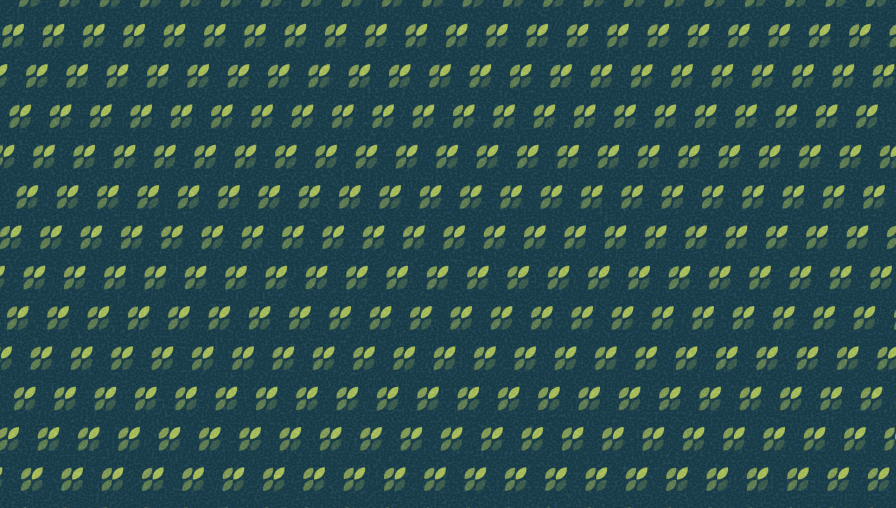
This pattern is drawn by a WebGL 2 fragment shader. Its source:

```glsl
#version 300 es
precision highp float;
// Rows of four-leaf sprigs on dark teal cloth, each row shifted sideways.
// Leaves are slanted vesica shapes placed by turning around the sprig centre,
// fading step by step; fine cellular grain covers everything.

uniform vec2 u_resolution;
out vec4 fragColor;

const vec3 CLOTH = vec3(0.11, 0.25, 0.30);
const vec3 LEAF = vec3(0.66, 0.74, 0.36);
const float CELL = 0.045;              // repeat size, in canvas widths
const vec2 ORIGIN = vec2(0.785, 0.71); // first sprig centre, in cells
const float ROW_SHIFT = 0.5875;        // leftward step per row, in cells
const float QUARTER_TURN = 1.5707963;

vec2 hash22(vec2 p) {
    vec3 q = fract(p.xyx * vec3(0.1031, 0.1030, 0.0973));
    q += dot(q, q.yzx + 33.33);
    return fract((q.xx + q.yz) * q.zy);
}

// Distance to the nearest of the jittered points
float cellular(vec2 p) {
    vec2 cell = floor(p);
    vec2 local = p - cell;
    float nearest = 2.0;
    for (int y = -1; y <= 1; y++) {
        for (int x = -1; x <= 1; x++) {
            vec2 neighbour = vec2(x, y);
            vec2 offset = neighbour + hash22(cell + neighbour) - local;
            nearest = min(nearest, dot(offset, offset));
        }
    }
    return sqrt(nearest);
}

// Signed distance to a pointed leaf lying along the x axis
float leafDistance(vec2 p, float halfLength, float halfWidth) {
    p = abs(p.yx);
    float d = 0.5 * (halfLength * halfLength - halfWidth * halfWidth) / halfWidth;
    return (p.y - halfLength) * d > p.x * halfLength
        ? length(p - vec2(0.0, halfLength))
        : length(p + vec2(d, 0.0)) - (halfWidth + d);
}

vec2 rotate(vec2 p, float angle) {
    float c = cos(angle), s = sin(angle);
    return vec2(c * p.x + s * p.y, c * p.y - s * p.x);
}

// Position relative to the nearest sprig centre, in cells
vec2 sprigSpace(vec2 p) {
    p -= ORIGIN;
    float row = floor(p.y + 0.5);
    p.x += row * ROW_SHIFT;
    return fract(p + 0.5) - 0.5;
}

// Four leaves, counterclockwise from the brightest at the upper right
vec3 drawSprig(vec3 color, vec2 p, float pixel) {
    for (int i = 0; i < 4; i++) {
        float turn = QUARTER_TURN * (float(i) + 0.5);
        vec2 centre = vec2(0.194, 0.209) * vec2(cos(turn), sin(turn));
        float halfLength = i == 0 ? 0.198 : 0.182;
        float halfWidth = i == 0 ? 0.094 : 0.090;
        float d = leafDistance(rotate(p - centre, 0.85), halfLength, halfWidth);
        float cover = smoothstep(0.75 * pixel, -0.75 * pixel, d);
        float strength = 1.0 - 0.255 * float(i);
        color = mix(color, LEAF, cover * strength);
    }
    return color;
}

void main() {
    vec2 uv = gl_FragCoord.xy / u_resolution.x;
    float pixel = 1.0 / (u_resolution.x * CELL);
    vec3 color = drawSprig(CLOTH, sprigSpace(uv / CELL), pixel);

    // Cloth grain
    color += 0.085 * (cellular(uv * 340.0) - 0.46);
    fragColor = vec4(clamp(color, 0.0, 1.0), 1.0);
}
```
